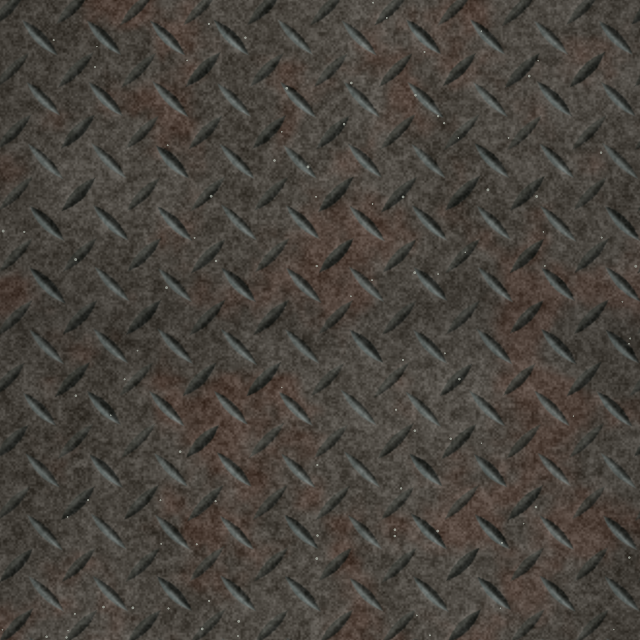
Reproduce this texture procedurally as a WebGL 2 fragment shader.

```glsl
#version 300 es
precision highp float;
// Worn steel tread plate: two interleaved grids of raised diagonal lenses on grimy metal.

uniform vec2 u_resolution;
out vec4 fragColor;

// Layout, in canvas units
const vec2 PITCH = vec2(0.0999, 0.0966);        // spacing of each grid
const vec2 FALLING_ORIGIN = vec2(0.0620, 0.9414);
const vec2 RISING_ORIGIN = vec2(0.1130, 0.9870);
const float BLOCK_ROWS = 6.0;                   // rows before the sideways drift restarts
const float DRIFT = 0.012;
const float HALF_LENGTH = 0.0375;
const float HALF_WIDTH = 0.0082;
const float JITTER = 0.0025;

// Colours
const vec3 STEEL = vec3(0.285, 0.268, 0.243);
const vec3 RUST = vec3(0.325, 0.255, 0.220);
const vec3 FALLING_LIT = vec3(0.355, 0.385, 0.375);
const vec3 RISING_LIT = vec3(0.245, 0.250, 0.228);
const vec3 SHADOW = vec3(0.125, 0.130, 0.118);
const vec3 SPECK = vec3(0.64, 0.66, 0.62);

// Wear
const float GRAIN = 0.27;
const float MOTTLE = 0.10;
const float SPECK_GRID = 90.0;
const float SPECK_CHANCE = 0.012;

// Integer hash of a lattice point, giving 0 to 1
float hash(vec2 p) {
    uvec2 q = uvec2(ivec2(p)) * uvec2(1597u, 3812u) + uvec2(7919u, 104729u);
    uint n = (q.x ^ (q.y * 2741u)) * 747796u;
    n = (n ^ (n >> 15)) * 277803u;
    n = (n ^ (n >> 13)) * 668265u;
    n ^= n >> 16;
    return float(n & 65535u) / 65535.0;
}

float noise(vec2 p) {
    vec2 i = floor(p), f = fract(p);
    f = f * f * (3.0 - 2.0 * f);
    return mix(mix(hash(i), hash(i + vec2(1, 0)), f.x),
               mix(hash(i + vec2(0, 1)), hash(i + vec2(1, 1)), f.x), f.y);
}

float fbm(vec2 p) {
    float sum = 0.0, weight = 0.5;
    for (int i = 0; i < 4; i++) {
        sum += weight * noise(p);
        p = p * 2.03 + 17.3;
        weight *= 0.5;
    }
    return sum / 0.9375;
}

// Signed distance to a pointed lens lying along x
float lens(vec2 p, float halfLength, float halfWidth) {
    p = abs(p.yx);
    float d = (halfLength * halfLength - halfWidth * halfWidth) / (2.0 * halfWidth);
    return (p.y - halfLength) * d > p.x * halfLength
        ? length(p - vec2(0.0, halfLength))
        : length(p + vec2(d, 0.0)) - (d + halfWidth);
}

// Paints one grid of lenses; slope is -1 for falling and +1 for rising
vec3 treads(vec3 base, vec2 uv, vec2 origin, float slope, vec3 lit, float grain) {
    float row = floor((uv.y - origin.y) / PITCH.y + 0.5);
    origin.x += DRIFT * sin(0.38 * mod(-row, BLOCK_ROWS));
    float col = floor((uv.x - origin.x) / PITCH.x + 0.5);
    vec2 id = vec2(col, row) + 40.0 * slope;
    vec2 p = uv - origin - vec2(col, row) * PITCH;
    p -= JITTER * (vec2(hash(id), hash(id + 211.0)) - 0.5);

    // x runs along the lens, y points to its shaded flank
    vec2 q = vec2(p.x + slope * p.y, -slope * p.x + p.y) * 0.70711;
    q.y *= -slope;
    float wear = hash(id + 503.0);
    float width = HALF_WIDTH * mix(0.88, 1.1, wear);
    float d = lens(q, HALF_LENGTH * mix(0.94, 1.03, hash(id + 97.0)), width);
    d += (grain - 0.5) * 0.002;

    // Rubbed rim around the lens, brighter on the lit side
    float halo = exp(-max(d, 0.0) / 0.0035);
    base += halo * mix(0.055, -0.015, smoothstep(-width, width, q.y));

    // Lit flank, dark flank and a streak near the lower end
    float across = q.y / width;
    vec3 face = mix(lit, SHADOW, smoothstep(-0.45, 0.6, across + (wear - 0.5) * 0.4));
    float streak = exp(-pow((across + 0.35) / 0.3, 2.0)) * smoothstep(-0.03, 0.02, q.x);
    face += streak * (slope < 0.0 ? 0.07 : 0.02);
    face += (grain - 0.5) * 0.17;
    float soft = 0.0009 + 0.7 / u_resolution.y;
    return mix(base, face, (1.0 - smoothstep(-soft, soft, d)) * mix(0.82, 1.0, wear));
}

void main() {
    vec2 uv = gl_FragCoord.xy / u_resolution;

    // Grimy metal with grain and rust stains
    float grain = 0.25 * noise(uv * 65.0) + 0.35 * noise(uv * 150.0 + 31.0)
                + 0.40 * noise(uv * 310.0 + 73.0);
    float stain = fbm(uv * 7.0 + 5.0);
    vec3 color = mix(STEEL, RUST, 0.75 * smoothstep(0.48, 0.75, fbm(uv * 11.0 + 60.0)));
    color += GRAIN * (grain - 0.5) + MOTTLE * (stain - 0.5);

    color = treads(color, uv, FALLING_ORIGIN, -1.0, FALLING_LIT, grain);
    color = treads(color, uv, RISING_ORIGIN, 1.0, RISING_LIT, grain);

    // Sparse pale chips
    vec2 cell = floor(uv * SPECK_GRID);
    vec2 spot = 0.3 + 0.4 * vec2(hash(cell + 300.0), hash(cell + 700.0));
    float radius = mix(0.10, 0.24, hash(cell + 900.0));
    float chip = 1.0 - smoothstep(radius * 0.5, radius + 0.05, length(fract(uv * SPECK_GRID) - spot));
    color = mix(color, SPECK, 0.8 * chip * step(hash(cell + 1300.0), SPECK_CHANCE));

    // Uneven light: dim sides and a dim band across the middle
    float light = 1.03 - 0.35 * pow(abs(uv.x - 0.5), 2.0);
    light -= 0.07 * exp(-pow((uv.y - 0.5) / 0.07, 2.0));
    fragColor = vec4(color * light, 1.0);
}
```
